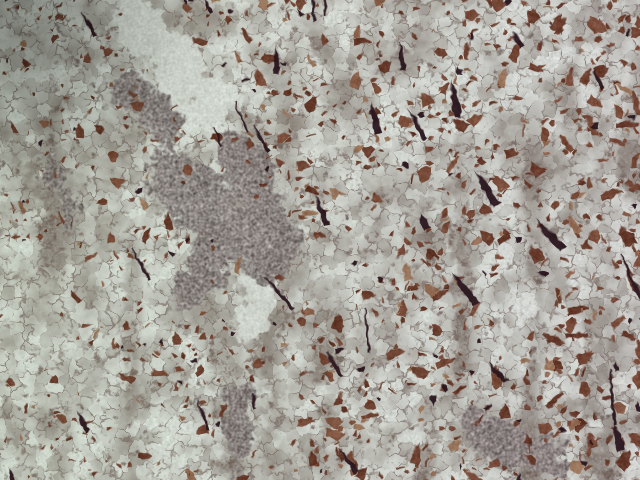
This texture is drawn by a WebGL 2 fragment shader. Its source:

```glsl
#version 300 es
precision highp float;
// Thin section of a mica-bearing rock: a pale, speckled Voronoi grain mosaic with
// ragged grey patches, strewn with angular brown flakes and dark slivers.
// Zones are noisy capsules; flakes are cut boxes scattered on jittered grids.
uniform vec2 u_resolution;
out vec4 outColor;

vec2 hash2(vec2 p) {
  vec3 q = fract(p.xyx * vec3(0.1031, 0.1030, 0.0973));
  q += dot(q, q.yzx + 33.33);
  return fract((q.xx + q.yz) * q.zy);
}

float gradDot(vec2 cell, vec2 offset, vec2 f) {
  return dot(hash2(cell + offset) * 2.0 - 1.0, f - offset);
}

float noise(vec2 p) {
  vec2 i = floor(p), f = p - i, u = f * f * f * (f * (f * 6.0 - 15.0) + 10.0);
  return 1.4 * mix(mix(gradDot(i, vec2(0, 0), f), gradDot(i, vec2(1, 0), f), u.x),
                   mix(gradDot(i, vec2(0, 1), f), gradDot(i, vec2(1, 1), f), u.x), u.y);
}

float fbm(vec2 p) {
  float sum = 0.0;
  for (float amp = 0.6; amp > 0.08; amp *= 0.55, p = mat2(1.6, 1.2, -1.2, 1.6) * p + 7.3)
    sum += amp * noise(p);
  return sum;
}

float capsule(vec2 p, vec2 a, vec2 b, float radius) {
  vec2 v = p - a, d = b - a;
  return length(v - d * clamp(dot(v, d) / dot(d, d), 0.0, 1.0)) - radius;
}

// Signed distances: x = grey altered lens, y = clear white patches
vec2 zones(vec2 p) {
  float lens = capsule(p, vec2(0.50, 0.67), vec2(0.565, 0.48), 0.055);
  lens = min(lens, capsule(p, vec2(0.37, 0.62), vec2(0.52, 0.51), 0.065));
  lens = min(lens, capsule(p, vec2(0.40, 0.37), vec2(0.45, 0.50), 0.04));
  lens = min(lens, capsule(p, vec2(0.27, 0.80), vec2(0.33, 0.74), 0.04));
  lens = min(lens, capsule(p, vec2(0.11, 0.68), vec2(0.15, 0.52), 0.014));
  lens = min(lens, capsule(p, vec2(0.49, 0.17), vec2(0.50, -0.02), 0.025));
  lens = min(lens, capsule(p, vec2(1.00, 0.10), vec2(1.12, 0.05), 0.05));
  float clear = capsule(p, vec2(0.29, 0.95), vec2(0.44, 0.78), 0.05);
  return vec2(lens, min(clear, capsule(p, vec2(0.54, 0.40), vec2(0.53, 0.33), 0.035)));
}

// Scattered cut boxes: x = coverage, y = random tint of the covering flake
vec2 scatter(vec2 p, float cells, vec2 halfSize, float tilt, float spread, float amount, float seed) {
  vec2 base = floor(p * cells), result = vec2(0);
  float soft = max(0.0016, 0.8 / u_resolution.y);
  for (int k = 0; k < 9; k++) {
    vec2 cell = base + vec2(k % 3, k / 3) - 1.0;
    vec2 jitter = hash2(cell + seed), pick = hash2(cell + seed + 41.0), form = hash2(cell + seed + 87.0);
    vec2 center = (cell + jitter) / cells, zone = zones(center);
    float density = 0.5 + 0.55 * center.x + 1.5 * noise(center * 6.0 + 3.0);
    density *= smoothstep(-0.01, 0.02, zone.y) * mix(0.35, 1.0, smoothstep(-0.02, 0.01, zone.x));
    if (pick.x > amount * density) continue;
    float angle = tilt + spread * (pick.y * 2.0 - 1.0);
    vec2 axis = vec2(sin(angle), cos(angle)), v = p - center;
    v = vec2(dot(v, vec2(axis.y, -axis.x)), dot(v, axis));
    vec2 size = halfSize * mix(vec2(0.5), vec2(1.5), form) * (0.7 + 0.35 * center.x);
    v.x += (form.y - 0.5) * v.y * 0.9 * size.x / size.y;
    float d = max(abs(v.x) - size.x, abs(v.y) - size.y);
    d = max(d, (dot(v / size, vec2(0.75, form.x * 1.4 - 0.2)) - 0.65) * size.x);
    d = max(d, (dot(v / size, vec2(-0.6, 0.8)) - 0.75) * size.x);
    float cover = smoothstep(soft, -soft, d);
    if (cover > result.x) result = vec2(cover, jitter.x);
  }
  return result;
}

// Grain mosaic: x = gap to the nearest border, y = random value of the grain
vec2 grains(vec2 p) {
  float near = 9.0, next = 9.0, id = 0.0;
  for (int k = 0; k < 9; k++) {
    vec2 cell = floor(p) + vec2(k % 3, k / 3) - 1.0, h = hash2(cell);
    float d = length(cell + h - p);
    next = min(next, max(near, d));
    if (d < near) { near = d; id = fract(h.x * 7.0 + h.y * 3.0); }
  }
  return vec2(next - near, id);
}

void main() {
  vec2 p = gl_FragCoord.xy / u_resolution.y;
  vec2 warp = vec2(noise(p * 55.0), noise(p * 55.0 + 19.0));
  vec2 fray = vec2(noise(p * 120.0 + 31.0), noise(p * 120.0 + 67.0));
  float speckle = noise(p * 170.0) + 0.7 * noise(p * 85.0 + 5.0);
  float cloud = fbm(p * 13.0), broad = noise(p * 4.0 + 12.0);
  vec2 zone = zones(p) + 0.06 * cloud + 0.014 * warp.x + 0.008 * fray.x;
  float lens = smoothstep(0.008, -0.008, zone.x), clear = smoothstep(0.006, -0.006, zone.y);
  // Pale grains, cloudy matter, frayed borders and fuzzy brownish dirt
  vec2 grain = grains((p + 0.009 * warp + 0.005 * fray) * 40.0);
  float streak = smoothstep(0.25, 0.6, noise(p * vec2(13.0, 2.2) + 0.4 * cloud));
  float cloudy = 0.36 + 1.0 * cloud + 0.45 * broad + 0.6 * (grain.y - 0.5) + 0.5 * streak + 0.3 * speckle;
  cloudy = clamp(cloudy, 0.0, 1.2) * (1.0 - 0.85 * clear);
  vec3 color = mix(vec3(0.835, 0.845, 0.815), vec3(0.61, 0.585, 0.55), cloudy);
  float border = smoothstep(0.2, 0.0, grain.x) * smoothstep(-0.3, 0.35, noise(p * 28.0 + 8.0) + 0.4 * fray.y);
  float dirt = smoothstep(0.2, 0.6, fbm(p * 42.0 + 40.0) + 0.2 * cloud + 0.15 * streak);
  color = mix(color, vec3(0.45, 0.385, 0.355), (1.0 - clear) * max(0.65 * border, 0.85 * dirt));
  vec3 altered = vec3(0.525, 0.485, 0.475) + 0.12 * cloud + 0.12 * speckle + 0.08 * fray.x;
  color = mix(color, altered, 0.88 * lens) + 0.075 * speckle;
  // Mica flakes, from pale ochre to red brown
  vec2 q = p + 0.0045 * warp + 0.002 * fray;
  vec2 small = scatter(q, 42.0, vec2(0.0036, 0.0068), 0.7, 1.5, 0.36, 11.0);
  vec2 large = scatter(q, 20.0, vec2(0.0088, 0.0145), 0.5, 1.6, 0.46, 57.0);
  vec2 flake = large.x > small.x ? large : small;
  vec3 brown = mix(vec3(0.36, 0.18, 0.12), vec3(0.49, 0.30, 0.22), flake.y);
  brown = mix(brown, vec3(0.60, 0.45, 0.34), smoothstep(0.82, 0.97, flake.y));
  color = mix(color, brown + 0.05 * speckle + 0.06 * warp.y, 0.95 * flake.x);
  // Dark slivers along the foliation, and small dark specks
  vec2 sliver = scatter(q, 8.0, vec2(0.0052, 0.034), -0.38, 0.35, 0.46, 131.0);
  vec2 speck = scatter(q, 21.0, vec2(0.0045, 0.0065), 0.0, 1.6, 0.13, 173.0);
  color = mix(color, vec3(0.17, 0.09, 0.12) + 0.03 * warp.x, 0.96 * max(sliver.x, speck.x));
  // Uneven lamp light: dim upper left corner, greenish left, bluish right
  color *= 1.0 - 0.34 * smoothstep(0.5, 0.0, length(p - vec2(0.0, 1.0)));
  color *= mix(vec3(0.975, 1.005, 0.985), vec3(1.0, 0.995, 1.02), p.x / 1.33);
  outColor = vec4(clamp(color, 0.0, 1.0), 1.0);
}
```
